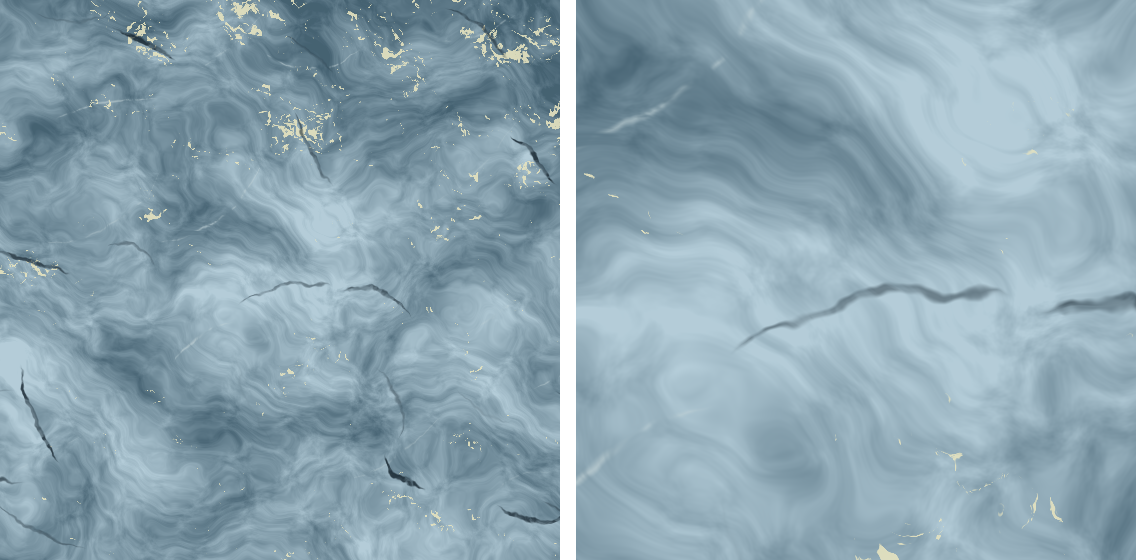
Left: the whole. Right: its middle third, enlarged.
Write a WebGL 1 fragment shader that draws this texture.

```glsl
precision highp float;
// Weathered blue-grey slate: warped gradient noise gives cloudy patches and grain,
// jittered tapered strokes give dark cracks with shaded lips and thin pale veins,
// and thresholded stretched noise scatters cream flecks toward the upper right.
uniform vec2 u_resolution;

#define DEEP vec3(0.34, 0.45, 0.51)
#define PALE vec3(0.62, 0.72, 0.77)
#define CRACK_COLOR vec3(0.11, 0.17, 0.21)
#define VEIN_COLOR vec3(0.77, 0.83, 0.84)
#define FLECK_COLOR vec3(0.90, 0.89, 0.75)
#define BASE_TONE 0.62
#define CLOUD_CONTRAST 1.1
#define GRAIN_CONTRAST 0.42
#define RELIEF_CONTRAST 0.5
#define CRACK_WIDTH 0.0042
#define VEIN_WIDTH 0.0016
#define EDGE_SOFTNESS 0.0018

vec2 hash2(vec2 p) {
  vec3 h = fract(p.xyx * vec3(0.1031, 0.1030, 0.0973));
  h += dot(h, h.yzx + 33.33);
  return fract((h.xx + h.yz) * h.zy);
}

mat2 rotation(float angle) {
  float c = cos(angle), s = sin(angle);
  return mat2(c, -s, s, c);
}

float cornerSlope(vec2 cell, vec2 offset) {
  float angle = 6.2832 * hash2(cell).x;
  return dot(vec2(cos(angle), sin(angle)), offset);
}

float gradientNoise(vec2 p) {
  vec2 i = floor(p), f = p - i;
  vec2 u = f * f * f * (f * (f * 6.0 - 15.0) + 10.0);
  vec2 e = vec2(1.0, 0.0);
  return mix(
    mix(cornerSlope(i, f), cornerSlope(i + e, f - e), u.x),
    mix(cornerSlope(i + e.yx, f - e.yx), cornerSlope(i + 1.0, f - 1.0), u.x), u.y);
}

float fbm(vec2 p) {
  float sum = 0.0, amplitude = 1.0;
  for (int i = 0; i < 4; i++) {
    sum += amplitude * gradientNoise(p);
    p = rotation(0.6) * p * 2.03 + 17.3;
    amplitude *= 0.52;
  }
  return sum;
}

// Scattered curved strokes, one per grid cell: x = core line, y = signed relief.
vec2 strokes(vec2 p, float cells, float seed, float tilt, float spread, float width) {
  vec2 home = floor(p * cells);
  vec2 result = vec2(0.0);
  for (int j = -1; j <= 1; j++) {
    for (int i = -1; i <= 1; i++) {
      vec2 cell = home + vec2(float(i), float(j));
      vec2 place = hash2(cell + seed);
      vec2 form = hash2(cell + seed + 41.7);
      vec2 look = hash2(cell + seed + 83.1);
      vec2 center = (cell + 0.2 + 0.6 * place) / cells;
      float halfLength = mix(0.2, 0.55, form.y) / cells;
      vec2 q = rotation(tilt + spread * (2.0 * form.x - 1.0)) * (p - center);
      float along = q.x / halfLength;
      float taper = max(0.0, 1.0 - along * along);
      float across = q.y - (look.x - 0.5) * 0.7 * halfLength * along * along;
      float strength = smoothstep(0.3, 0.95, look.y);
      float thickness = width * taper * (0.4 + 0.6 * strength);
      float core = 1.0 - smoothstep(thickness - EDGE_SOFTNESS,
                                    thickness + EDGE_SOFTNESS, abs(across));
      result.x = max(result.x, core * strength * smoothstep(0.0, 0.4, taper));
      float side = across / (abs(across) + 0.002);
      float reach = across > 0.0 ? 0.035 : 0.015;
      result.y -= side * exp(-abs(across) / reach) * taper * taper * strength;
    }
  }
  return result;
}

void main() {
  vec2 uv = gl_FragCoord.xy / u_resolution;
  vec2 p = gl_FragCoord.xy / min(u_resolution.x, u_resolution.y);

  // Warped cloudy patches and streaky grain
  vec2 warp = vec2(fbm(p * 3.0 + 5.2), fbm(p * 3.0 + 31.7));
  vec2 slant = rotation(-0.4) * p;
  float clouds = fbm((p + 0.12 * warp) * vec2(3.6, 5.0) + 9.4);
  float grain = fbm(slant * vec2(22.0, 46.0) + 6.0 * warp);

  // Cracks and veins, roughened by a small wobble
  vec2 wobble = vec2(fbm(p * 16.0 + 3.1), fbm(p * 16.0 + 57.9));
  vec2 crack = strokes(p + 0.012 * wobble, 5.0, 7.0, -0.5, 0.75, CRACK_WIDTH);
  vec2 vein = strokes(p + 0.007 * wobble, 4.0, 129.0, 0.4, 0.4, VEIN_WIDTH);
  float broken = smoothstep(-0.35, 0.3, grain + 0.5 * wobble.x);

  // Cream flecks, clustered in the upper right
  float goldRegion = smoothstep(0.75, 1.25, 0.5 * uv.x + uv.y);
  float cluster = fbm(slant * vec2(6.0, 11.0) + 71.3);
  float speck = fbm(slant * vec2(38.0, 70.0) + 3.0 * wobble + 23.5);
  float fleckLevel = speck + 0.9 * cluster + 0.2 * abs(crack.y)
                   - mix(0.85, 0.46, goldRegion);
  float fleck = smoothstep(0.0, 0.14, fleckLevel);

  float tone = BASE_TONE + CLOUD_CONTRAST * clouds + GRAIN_CONTRAST * grain
             + RELIEF_CONTRAST * crack.y - 0.12 * goldRegion;
  tone -= 0.45 * smoothstep(0.5, 0.75, length(uv - vec2(0.5, 0.45)));
  tone = clamp(tone, -0.25, 1.3);

  vec3 color = mix(DEEP, PALE, tone);
  color = mix(color, VEIN_COLOR, 0.6 * vein.x * broken);
  color = mix(color, FLECK_COLOR, 0.9 * fleck);
  color = mix(color, CRACK_COLOR, 0.9 * crack.x * mix(0.5, 1.0, broken));
  gl_FragColor = vec4(color, 1.0);
}
```
